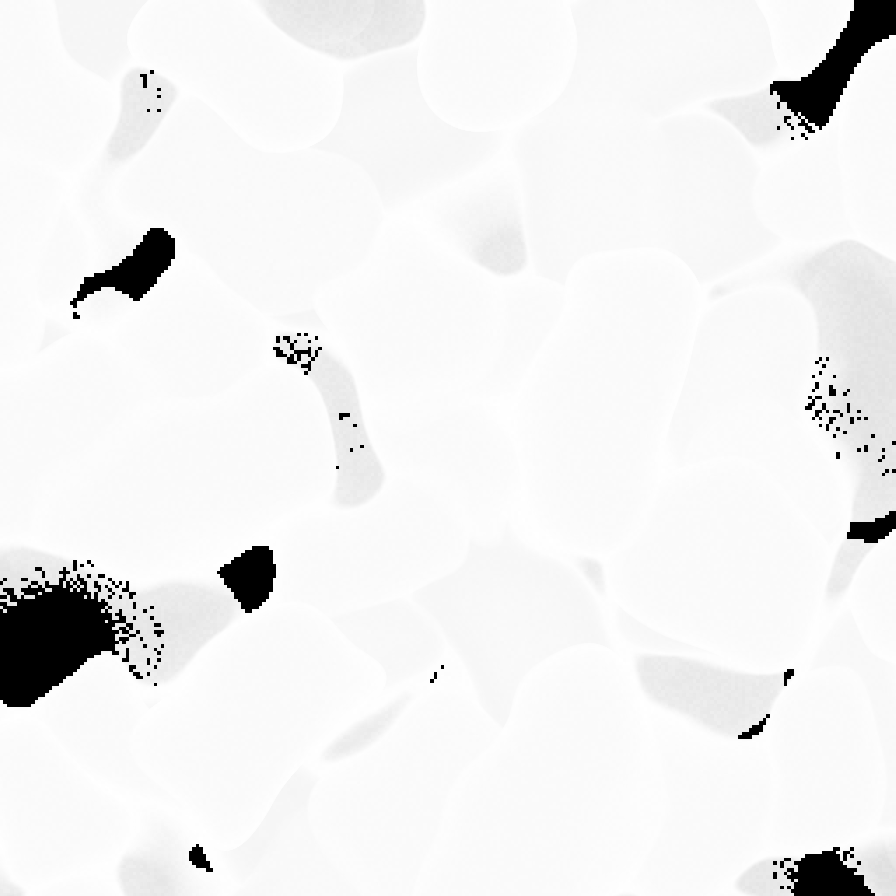
This texture is drawn by a Shadertoy shader. Its source:

```glsl
// Pale fused lobes piled in layers, with grey hollows and speckled black gaps.

#define CELL 0.168        // spacing of the lobes
#define WARP 0.42         // bending of the outlines, in cells
#define FRONT_SIZE 0.89   // girth of the upper lobes
#define BACK_SIZE 0.83    // girth of the deep lobes
#define MELD 11.0         // higher keeps the lobes more separate
#define RIM 0.09          // width of the bright rims, in cells
#define FUZZ 0.5          // reach of the black speckle, in cells
#define GRAINS 256.0      // grains across the canvas
#define LIT 0.981
#define SHADED 0.945
#define HOLLOW 0.925
#define EDGE 0.0035       // softness of the lobe outlines

vec2 hash2(vec2 p) {
    vec3 q = fract(vec3(p.xyx) * vec3(0.1031, 0.1030, 0.0973));
    q += dot(q, q.yzx + 33.33);
    return fract((q.xx + q.yz) * q.zy);
}

float gradientDot(vec2 corner, vec2 offset) {
    float angle = 6.2832 * hash2(corner + 71.0).x;
    return dot(vec2(cos(angle), sin(angle)), offset);
}

float gradientNoise(vec2 p) {
    vec2 i = floor(p), f = p - i;
    vec2 u = f * f * f * (f * (f * 6.0 - 15.0) + 10.0);
    vec2 e = vec2(1.0, 0.0);
    return mix(mix(gradientDot(i, f), gradientDot(i + e.xy, f - e.xy), u.x),
               mix(gradientDot(i + e.yx, f - e.yx), gradientDot(i + 1.0, f - 1.0), u.x), u.y);
}

// One layer of domed capsules: x is the tone, y the distance outside, in cells
vec2 lobeLayer(vec2 p, float seed, float size) {
    vec2 q = p / CELL + seed;
    q += WARP * vec2(gradientNoise(q * 1.1), gradientNoise(q * 1.1 + 37.0));
    float soft = EDGE / CELL;
    float sumWeight = 0.0, sumSquare = 0.0, sumTone = 0.0, sumNear = 0.0;

    for (int y = -2; y <= 2; y++)
    for (int x = -2; x <= 2; x++) {
        vec2 id = floor(q) + vec2(x, y);
        vec2 place = hash2(id), shape = hash2(id + 57.0), build = hash2(id + 113.0);
        float angle = 6.2832 * shape.x;
        vec2 axis = vec2(cos(angle), sin(angle));
        float halfLength = 0.6 * build.x * size;
        float radius = mix(0.34, 0.68, shape.y) * size;

        vec2 rel = q - id - place;
        rel -= axis * clamp(dot(rel, axis), -halfLength, halfLength);
        float reach = length(rel);
        float d = reach - radius;

        // The highest dome dominates, which gives overlaps and creases
        float height = 0.8 * build.y + sqrt(max(radius * radius - reach * reach, 0.0));
        float cover = 1.0 - smoothstep(-soft, soft, d);
        float weight = max(cover * exp(11.0 * height), 0.0001 * exp(-40.0 * max(d, 0.0)));
        float tone = mix(SHADED, LIT, smoothstep(0.1, 0.7, height));
        tone = mix(tone, 0.998, 0.9 * exp(-max(-d, 0.0) / RIM));

        sumWeight += weight;
        sumSquare += weight * weight;
        sumTone += weight * tone;
        sumNear += exp(-MELD * d);
    }
    float total = max(sumWeight, 1e-12);
    float crease = 1.0 - sumSquare / max(total * total, 1e-24);
    float tone = mix(sumTone / total, 0.998, 0.6 * clamp(crease, 0.0, 1.0));
    return vec2(tone, -log(max(sumNear, 1e-20)) / MELD);
}

vec2 frontLayer(vec2 p) { return lobeLayer(p, 20.0, FRONT_SIZE); }
vec2 backLayer(vec2 p) { return lobeLayer(p, 63.4, BACK_SIZE); }

void mainImage(out vec4 fragColor, in vec2 fragCoord) {
    vec2 p = fragCoord / iResolution.y;
    vec2 grainId = floor(p * GRAINS);
    vec2 grainCentre = (grainId + 0.5) / GRAINS;
    vec2 grain = hash2(grainId + 211.0);

    // Upper lobes end in a crisp edge here, in a slow slope to grey there
    vec2 front = frontLayer(p);
    vec2 back = backLayer(p);
    float slope = mix(0.02, 0.26, smoothstep(-0.05, 0.25, gradientNoise(p * 6.0 + 31.0)));
    float hollow = HOLLOW + (back.x - 0.98) + 0.02 * (grain.x - 0.5);
    hollow -= 0.03 * smoothstep(0.0, 0.3, front.y);
    float surface = front.x + 0.005 * (grain.x - 0.5);
    float tone = mix(surface, hollow, smoothstep(-0.02, slope, front.y));

    // Black gaps, crumbling into grains in some patches
    float patchy = smoothstep(0.08, 0.4, gradientNoise(grainCentre * 5.0 + 9.0));
    float crumble = FUZZ * patchy * pow(grain.y, 4.0);
    float frontGap = frontLayer(grainCentre).y;
    float backGap = backLayer(grainCentre).y + crumble;
    float black = step(0.0, min(frontGap, backGap));

    fragColor = vec4(vec3(tone * (1.0 - black)), 1.0);
}
```
